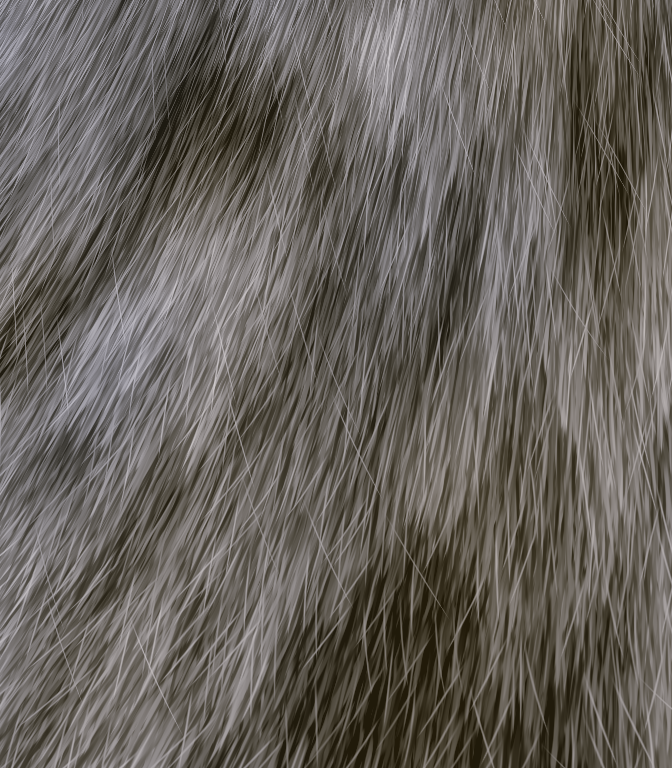
Write a Shadertoy shader that draws this texture.

```glsl
// Long grey-brown fur: many layers of tapered hairs combed along curved flow lines.
// Orthogonal flow coordinates bend the hairs from slanted (left) to upright (right);
// clumped noise shades whole hairs, and sparse pale guard hairs lie on top.

#define FUR_LAYERS 26
#define GUARD_LAYERS 4
#define FLOW_BEND 0.8      // how fast the slant grows away from the upright line
#define FLOW_UPRIGHT 0.8   // x position where the hairs stand upright
#define HAIR_SPACING 0.009
#define HAIR_WIDTH 0.0018
#define HAIR_SOFTNESS 0.0021
#define MEAN_TONE 0.425
#define CLUMP_CONTRAST 0.52
#define HAIR_CONTRAST 0.42
#define ROOT_SHADE 0.10
#define TINT_AMOUNT 0.075

vec4 hash4(vec3 p) {
    vec4 q = fract(p.xyzx * vec4(0.1031, 0.1030, 0.0973, 0.1099));
    q += dot(q, q.wzxy + 33.33);
    return fract((q.xxyz + q.yzzw) * q.zywx);
}

float noise(vec2 p) {
    vec2 i = floor(p), f = fract(p);
    f = f * f * (3.0 - 2.0 * f);
    float a = hash4(vec3(i, 7.0)).x;
    float b = hash4(vec3(i + vec2(1, 0), 7.0)).x;
    float c = hash4(vec3(i + vec2(0, 1), 7.0)).x;
    float d = hash4(vec3(i + vec2(1, 1), 7.0)).x;
    return mix(mix(a, b, f.x), mix(c, d, f.x), f.y);
}

// x runs across the hairs, y along them
vec2 flowCoords(vec2 p) {
    float dx = p.x - FLOW_UPRIGHT;
    return vec2(dx * exp(FLOW_BEND * (p.y - 0.5)),
                p.y - 0.5 * FLOW_BEND * dx * dx);
}

// Tufts, elongated along the flow, centred on zero
float clump(vec2 flow) {
    return 0.6 * noise(flow * vec2(17.0, 5.5) + 40.0)
         + 0.4 * noise(flow * vec2(5.0, 2.5) + 71.0) - 0.5;
}

// Composites one layer of hairs over the running tone
float addLayer(float tone, vec2 flow, float id, bool guard, float soft) {
    vec4 layer = hash4(vec3(id, 3.0, 11.0));
    bool cross = guard && id > float(FUR_LAYERS + GUARD_LAYERS) - 1.5;
    float tilt = (layer.x - 0.5) * (guard ? 0.5 : 0.3);
    if (cross) tilt = 0.75;

    vec2 q = flow;
    q.x += tilt * flow.y + 0.025 * noise(flow * 4.0 + id * 5.3);
    q += layer.zw;
    float hairLength = mix(0.07, 0.15, layer.y);
    float column = floor(q.x / HAIR_SPACING);

    for (int k = -1; k <= 1; k++) {
        float col = column + float(k);
        float v = q.y / hairLength + hash4(vec3(col, id, 5.0)).x;
        float row = floor(v);
        float s = v - row;                       // 0 at the tip, 1 at the root
        vec4 h = hash4(vec3(col, row, id + 20.0));
        vec4 g = hash4(vec3(row, id, col + 60.0));
        if (guard && g.x < (cross ? 0.95 : 0.78)) continue;

        // Slightly tilted and curved centre line with a tapered tip
        float lean = (h.x - 0.5) * 0.8 + (h.y - 0.5) * 1.1 * (s - 0.5)
                   + (g.y - 0.5) * 0.7 * (s - 0.5) * (s - 0.5);
        float centre = (col + 0.5 + lean) * HAIR_SPACING;
        float halfWidth = HAIR_WIDTH * (guard ? 0.55 : mix(0.55, 1.3, h.z));
        halfWidth *= smoothstep(-0.15, 0.4, s);
        float d = abs(q.x - centre);
        float cover = 1.0 - smoothstep(halfWidth - 0.5 * soft, halfWidth + 0.5 * soft, d);
        cover *= smoothstep(0.0, 0.15, s) * (1.0 - smoothstep(0.65, 1.0, s));

        // One clump value per hair makes ragged, pointed tufts
        vec2 root = flow + vec2(centre - q.x, (0.5 - s) * hairLength);
        float shade = MEAN_TONE + CLUMP_CONTRAST * clump(root)
                    + HAIR_CONTRAST * (h.w - 0.5) - ROOT_SHADE * (s - 0.2);
        if (guard) shade = 0.6 + 0.16 * h.w + 0.3 * clump(root);
        tone = mix(tone, shade, cover * (guard ? 0.75 : 0.85));
    }
    return tone;
}

// Warm brown shadows fading to neutral grey tips
vec3 furColour(float tone, float coolness) {
    float t = clamp(tone, 0.12, 0.82);
    float blueLoss = mix(0.065, 0.012, smoothstep(0.2, 0.65, t));
    return vec3(t - 0.25 * coolness, t - 0.019, t - blueLoss + 0.6 * coolness);
}

void mainImage(out vec4 fragColor, in vec2 fragCoord) {
    vec2 p = fragCoord / iResolution.y;
    vec2 flow = flowCoords(p);
    float soft = max(HAIR_SOFTNESS, 1.0 / iResolution.y);

    // Undercoat, then fur, then guard hairs
    float tone = MEAN_TONE - 0.1 + CLUMP_CONTRAST * clump(flow);
    for (int i = 0; i < FUR_LAYERS + GUARD_LAYERS; i++)
        tone = addLayer(tone, flow, float(i), i >= FUR_LAYERS, soft);

    // Bluish patches, mostly on the upper left
    float patches = noise(flow * vec2(6.0, 3.0) + 13.0) - 0.5;
    float upperLeft = 0.5 * (p.y - p.x) * smoothstep(0.9, 0.1, p.x);
    float coolness = TINT_AMOUNT * (patches + upperLeft);
    fragColor = vec4(furColour(tone, coolness), 1.0);
}
```
